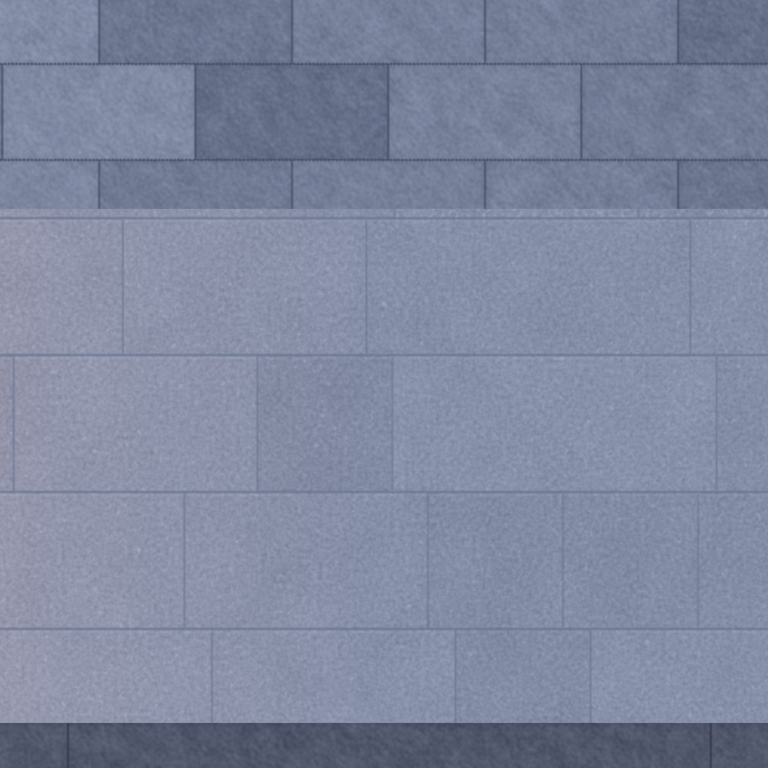
This texture is drawn by a Shadertoy shader. Its source:

```glsl
// Blue-grey stone wall: small streaked blocks above, large grainy slabs, dark base course.

vec2 hash2(vec2 p) {
    vec3 q = fract(p.xyx * vec3(0.1031, 0.103, 0.0973));
    q += dot(q, q.yzx + 33.33);
    return fract((q.xx + q.yz) * q.zy);
}

// Gradient noise, roughly -0.6 to 0.6
float noise(vec2 p) {
    vec2 i = floor(p), f = p - i;
    vec2 u = f * f * f * (f * (f * 6.0 - 15.0) + 10.0);
    vec2 e = vec2(0.0, 1.0);
    float a = dot(hash2(i) * 2.0 - 1.0, f);
    float b = dot(hash2(i + e.yx) * 2.0 - 1.0, f - e.yx);
    float c = dot(hash2(i + e) * 2.0 - 1.0, f - e);
    float d = dot(hash2(i + 1.0) * 2.0 - 1.0, f - 1.0);
    return mix(mix(a, b, u.x), mix(c, d, u.x), u.y);
}

float fbm(vec2 p) {
    float sum = 0.0, amp = 1.0;
    for (int i = 0; i < 4; i++) {
        sum += amp * noise(p);
        p = mat2(1.6, 1.2, -1.2, 1.6) * p + 17.3;
        amp *= 0.55;
    }
    return sum;
}

// Soft line of the given half width around distance zero
float line(float d, float halfWidth, float px) {
    float soft = px + 0.0006;
    return 1.0 - smoothstep(halfWidth - soft, halfWidth + soft, abs(d));
}

// Distance to the nearest multiple of a period
float gridDistance(float x, float period) {
    return abs(fract(x / period + 0.5) - 0.5) * period;
}

// Streaked stone, veined along a diagonal
float streaks(vec2 p) {
    vec2 q = vec2(p.x + p.y, p.x - p.y) + 3.0;
    return 0.05 * fbm(q * vec2(16.0, 25.0)) + 0.05 * noise(q * vec2(65.0, 110.0))
         + 0.045 * noise(p * 190.0);
}

// Running bond of equal blocks
vec3 smallBlocks(vec2 p, float px) {
    float row = floor((p.y + 0.0417) / 0.125);
    bool odd = mod(row, 2.0) > 0.5;
    float x = p.x - (odd ? 0.003 : 0.129);
    int column = clamp(int(floor(x / 0.2513)) + 1, 0, 4);
    vec2 tones = vec2[5](vec2(0.05, 0.0), vec2(-0.03, 0.045), vec2(0.005, -0.06),
                         vec2(0.0, 0.01), vec2(-0.06, -0.01))[column];
    float tone = odd ? tones.y : tones.x * (row > 1.0 ? 0.6 : 1.0);
    vec3 col = vec3(0.462, 0.497, 0.597) + tone + streaks(p + row * 3.7);

    // Notched bed joints and plain upright joints
    float bed = gridDistance(p.y + 0.0417, 0.125);
    float upright = gridDistance(x, 0.2513);
    float notch = 0.72 + 0.28 * sin(p.x * 1250.0);
    col -= 0.04 * exp(-min(bed, upright) * 300.0);
    col = mix(col, vec3(0.25, 0.28, 0.36), 0.8 * line(bed, 0.0014, px) * notch);
    return mix(col, vec3(0.27, 0.30, 0.38), 0.7 * line(upright, 0.0013, px));
}

// Courses of slabs in three widths
vec3 largeSlabs(vec2 p, float px) {
    float courseY = (p.y - 0.284) / 0.1783;
    int row = int(floor(courseY));
    float joint = row < 0 ? 0.514 : vec4(0.160, 0.018, 0.240, 0.276)[clamp(row, 0, 3)];
    float upright = abs(p.x - joint), slab = 0.0, width = 0.317;
    bool narrow = false;
    for (int i = 0; i < 4; i++) {
        if (p.x > joint) {
            slab = float(i + 1);
            narrow = width < 0.2;
        }
        joint += width;
        upright = min(upright, abs(p.x - joint));
        width = (i == 0 && row != 0) || row == 2 ? 0.176 : 0.422;
    }

    // Pale on the left, bluer to the right
    vec3 col = mix(vec3(0.553, 0.572, 0.658), vec3(0.517, 0.555, 0.653), smoothstep(0.0, 0.6, p.x));
    col += vec3(0.02, 0.006, 0.003) * exp(-p.x * 14.0) + 0.012 * smoothstep(0.65, 0.95, p.y);
    col += (narrow ? -0.014 : 0.004) + 0.016 * (hash2(vec2(slab, row + 9)).x - 0.5);

    // Fine grain, soft clouds and sparse bright specks
    float grain = noise(p * 150.0);
    col += 0.06 * grain + 0.05 * noise(p * 250.0 + 5.0) + 0.022 * fbm(p * 13.0);
    col += 0.05 * smoothstep(0.25, 0.6, noise(p * 125.0 + 41.0));
    col += row < 0 ? 0.01 + 0.08 * max(grain, 0.0) * step(0.514, p.x) : 0.0;

    // Shallow joints with a faint lit edge
    float bed = (courseY - floor(courseY + 0.5)) * 0.1783;
    col += 0.02 * line(bed - 0.004, 0.0015, px);
    float joints = max(line(bed, 0.0016, px), 0.8 * line(upright, 0.0014, px));
    return mix(col, vec3(0.41, 0.46, 0.57), 0.72 * joints);
}

// Dark course along the foot of the wall
vec3 baseCourse(vec2 p, float px) {
    vec3 col = vec3(0.315, 0.343, 0.423) + streaks(p);
    col -= 0.05 * exp(-abs(p.y - 0.9414) * 220.0);
    float upright = gridDistance(p.x - 0.0885, 0.837);
    return mix(col, vec3(0.19, 0.21, 0.28), 0.75 * line(upright, 0.0014, px));
}

void mainImage(out vec4 fragColor, in vec2 fragCoord) {
    vec2 p = fragCoord / iResolution.xy;
    p.y = 1.0 - p.y; // measured down from the top
    float px = 0.75 / iResolution.y;

    vec3 col = smallBlocks(p, px);
    col = mix(col, largeSlabs(p, px), smoothstep(-px, px, p.y - 0.272));
    col = mix(col, baseCourse(p, px), smoothstep(-px, px, p.y - 0.9414));
    fragColor = vec4(clamp(col, 0.0, 1.0), 1.0);
}
```
